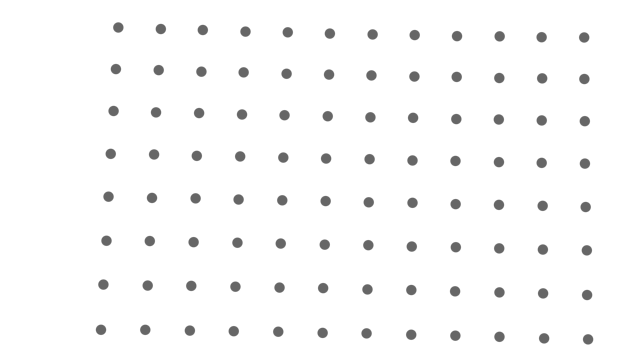
This pattern is drawn by a WebGL 2 fragment shader. Its source:

```glsl
#version 300 es
precision highp float;

uniform vec2 u_resolution;
out vec4 fragColor;

// Centre of a dot; grid.x runs left to right, grid.y top to bottom, both 0..1
vec2 dotCentre(vec2 grid) {
    float u = grid.x, v = grid.y;

    // Slanted sides that spread towards the bottom
    float left = 0.3287 - 0.0475 * v;
    float right = 1.6227 + 0.0023 * v + 0.0093 * v * v;

    // Tilted rows, wider apart lower down and slightly bowed inwards
    float drop = 0.0278 * u + 0.8391 * v - 0.037 * v * (1.0 - v);
    float bow = 0.0162 * u * (1.0 - u) * (1.0 - 2.0 * v);
    return vec2(mix(left, right, u), 0.9236 - drop - bow);
}

// Slight unevenness in the placing of each dot
vec2 wobble(vec2 cell) {
    return 0.0006 * vec2(sin(cell.x * 2.3 + cell.y * 4.1) + sin(cell.y * 1.7),
                         sin(cell.x * 3.7 - cell.y * 2.9));
}

void main() {
    vec2 p = gl_FragCoord.xy / u_resolution.y;
    float pixel = 1.0 / u_resolution.y;

    // Nearest dot in 12 columns and 8 rows
    float nearest = 10.0;
    for (int row = 0; row < 8; row++) {
        for (int column = 0; column < 12; column++) {
            vec2 cell = vec2(column, row);
            vec2 centre = dotCentre(cell / vec2(11.0, 7.0)) + wobble(cell);
            nearest = min(nearest, distance(p, centre));
        }
    }

    float ink = 1.0 - smoothstep(-0.75 * pixel, 0.75 * pixel, nearest - 0.0143);
    vec3 paper = vec3(1.0);
    vec3 grey = vec3(0.4);
    fragColor = vec4(mix(paper, grey, ink), 1.0);
}
```
